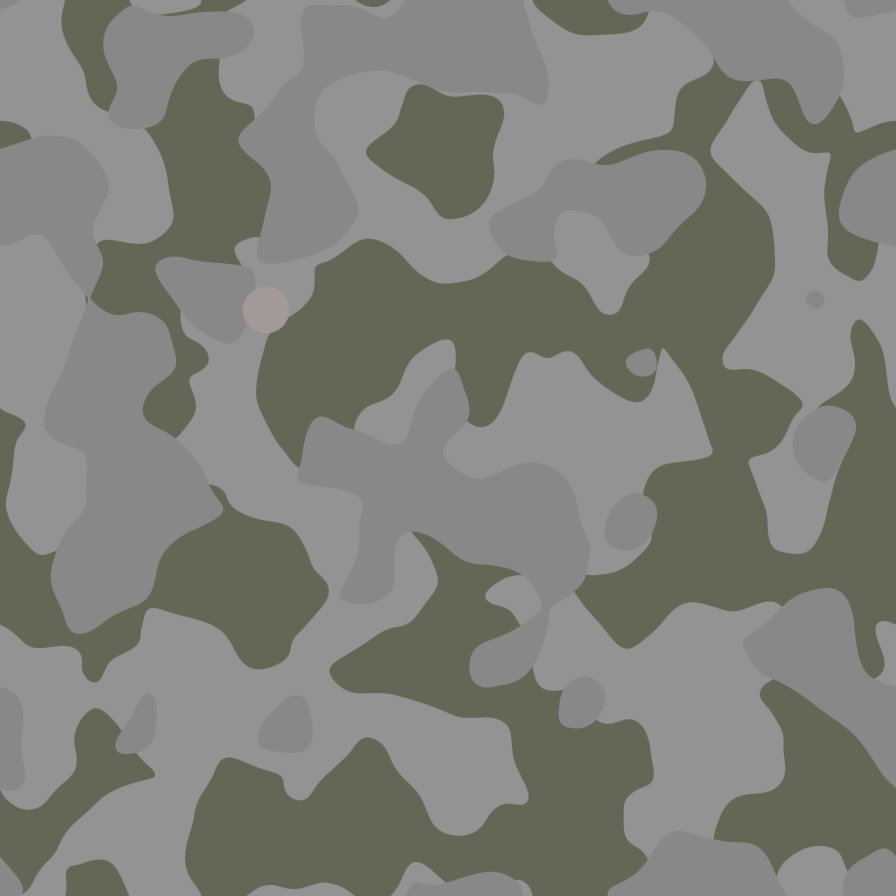
Give the GLSL for this pattern, as a Shadertoy shader.

```glsl
#define LIGHT_GREY vec3(0.575, 0.575, 0.575)
#define MID_GREY   vec3(0.540, 0.531, 0.533)
#define OLIVE      vec3(0.400, 0.400, 0.337)
#define SPOT_PINK  vec3(0.640, 0.600, 0.600)
#define OLIVE_CELLS 7.0    // whole lattice cells per tile
#define GREY_CELLS  6.0
#define OLIVE_LEVEL 0.012  // higher level, smaller share
#define GREY_LEVEL  0.150
#define DETAIL      0.42   // weight of the finer octave
#define WARP        0.022
#define SPOT        vec3(0.297, 0.654, 0.026)  // centre, radius

const float TAU = 6.2831853;

// Unit gradient of a lattice point, wrapped to the tile
vec2 gradientAt(vec2 cell, float cells, float seed) {
    cell = mod(cell, cells);
    float angle = TAU * fract(sin(dot(cell, vec2(127.1, 311.7)) + seed * 17.3) * 43758.5453);
    return vec2(cos(angle), sin(angle));
}

// Gradient noise that repeats once per unit square
float tileNoise(vec2 uv, float cells, float seed) {
    vec2 p = uv * cells;
    vec2 cell = floor(p);
    vec2 f = p - cell;
    vec2 blend = f * f * f * (f * (f * 6.0 - 15.0) + 10.0);
    vec2 right = vec2(1.0, 0.0);
    vec2 up = vec2(0.0, 1.0);
    float a = dot(gradientAt(cell, cells, seed), f);
    float b = dot(gradientAt(cell + right, cells, seed), f - right);
    float c = dot(gradientAt(cell + up, cells, seed), f - up);
    float d = dot(gradientAt(cell + 1.0, cells, seed), f - 1.0);
    return mix(mix(a, b, blend.x), mix(c, d, blend.x), blend.y);
}

// Two octaves, the second offset so their zero points do not coincide
float blobField(vec2 uv, float cells, float seed) {
    return tileNoise(uv, cells, seed)
         + DETAIL * tileNoise(uv + 0.37 / cells, cells * 2.0, seed + 5.0);
}

// Antialiased coverage of the region where the field is positive
float coverage(float field) {
    float width = max(fwidth(field), 1e-5);
    return clamp(field / width + 0.5, 0.0, 1.0);
}

void mainImage(out vec4 fragColor, in vec2 fragCoord) {
    vec2 uv = fragCoord / iResolution.xy;

    // Bend the outlines a little
    vec2 bend = vec2(tileNoise(uv, 9.0, 31.0), tileNoise(uv, 9.0, 47.0));
    vec2 warped = uv + WARP * bend;

    // Olive patches, then mid grey patches laid over both
    float olive = coverage(blobField(warped, OLIVE_CELLS, 3.0) - OLIVE_LEVEL);
    float grey = coverage(blobField(warped + 0.13, GREY_CELLS, 11.0) - GREY_LEVEL);
    vec3 color = mix(LIGHT_GREY, OLIVE, olive);
    color = mix(color, MID_GREY, grey);

    // One pale round spot
    float spot = coverage(SPOT.z - length(uv - SPOT.xy));
    color = mix(color, SPOT_PINK, spot);

    fragColor = vec4(color, 1.0);
}
```
